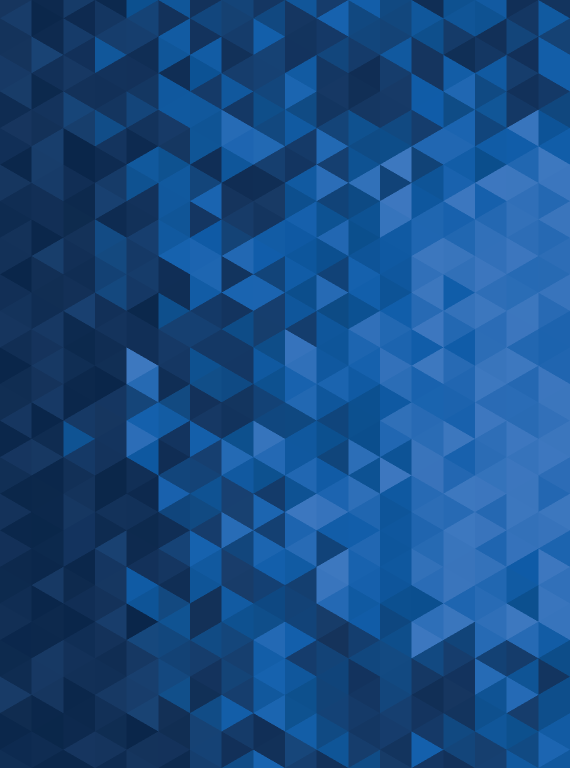
A WebGL 2 fragment shader for this background:

```glsl
#version 300 es
precision highp float;
// A mosaic of equilateral triangles in vertical columns, navy on the left
// and light blue on the right. Each triangle takes its tone from a smooth
// light field at its centre, plus local accents and hashed variation.

uniform vec2 u_resolution;
out vec4 fragColor;

const vec2 GRID = vec2(18.0, 21.0); // columns, triangle sides per column

// Integer hash of a cell, 0 to 1
float hash(vec2 cell) {
  uvec2 q = uvec2(ivec2(cell) + 64) * uvec2(1597u, 3821u);
  uint n = (q.x ^ (q.y << 7)) * 74093u;
  n = (n ^ (n >> 15)) * 48271u;
  n = (n ^ (n >> 13)) * 69069u;
  return float((n ^ (n >> 16)) & 65535u) / 65535.0;
}

// Column and half-side rung of the triangle that holds uv
vec2 triangleId(vec2 uv) {
  vec2 g = uv * GRID;
  float column = floor(g.x);
  float shift = 0.5 * (1.0 - mod(column, 2.0));
  float w = g.y - shift;
  bool pointsRight = abs(fract(w) - 0.5) < 0.5 * (1.0 - fract(g.x));
  float middle = pointsRight ? floor(w) + 0.5 : floor(w + 0.5);
  return vec2(column, 2.0 * (middle + shift));
}

// Broad light: dark left side, bright band at the right
float lightField(vec2 c) {
  float top = c.y - 0.15 * (c.x - 0.75);
  float band = smoothstep(0.06, 0.25, c.y) * (1.0 - smoothstep(0.7, 0.9, top));
  float base = mix(0.1, 0.5, smoothstep(0.06, 0.44, c.x + 0.2 * (c.y - 0.5)));
  float corner = 0.2 * smoothstep(0.8, 0.95, c.x) * (1.0 - smoothstep(0.2, 0.32, c.y));
  return base + band * (0.48 * smoothstep(0.2, 0.95, c.x) - corner);
}

// Small light and dark accents: centre, radius, strength
float accents(vec2 c) {
  vec4 spots[12] = vec4[12](
    vec4(0.25, 0.513, 0.026, 0.65), vec4(0.25, 0.425, 0.033, 0.6),
    vec4(0.25, 0.23, 0.026, 0.55), vec4(0.127, 0.427, 0.024, 0.5),
    vec4(0.415, 0.805, 0.03, 0.25), vec4(0.53, 0.69, 0.045, 0.25),
    vec4(0.305, 0.357, 0.024, 0.5), vec4(0.45, 0.735, 0.045, -0.45),
    vec4(0.37, 0.47, 0.036, -0.3), vec4(0.64, 0.87, 0.05, -0.25),
    vec4(0.745, 0.11, 0.04, -0.3), vec4(0.585, 0.175, 0.025, -0.5));
  float sum = 0.0;
  for (int i = 0; i < 12; i++) {
    vec2 d = (c - spots[i].xy) * vec2(0.742, 1.0) / spots[i].z;
    float r2 = dot(d, d);
    sum += spots[i].w * exp(-r2 * r2);
  }
  return sum;
}

// Blue ramp from navy to light blue
vec3 blueRamp(float tone) {
  vec3 blues[6] = vec3[6](
    vec3(0.05, 0.16, 0.30), vec3(0.08, 0.20, 0.36), vec3(0.09, 0.25, 0.44),
    vec3(0.05, 0.31, 0.55), vec3(0.07, 0.37, 0.67), vec3(0.23, 0.46, 0.74));
  float t = clamp(tone, 0.0, 1.0) * 5.0;
  int i = min(int(t), 4);
  return mix(blues[i], blues[i + 1], t - float(i));
}

vec3 mosaic(vec2 uv) {
  vec2 id = triangleId(uv);
  vec2 centre = vec2(id.x + 0.5, id.y * 0.5) / GRID;
  float light = clamp(lightField(centre), 0.0, 1.0);
  float accent = accents(centre);

  // Some neighbours share a shade and read as a rhombus
  vec2 pair = vec2(id.x + 40.0, floor(id.y * 0.5));
  float own = hash(id);
  float shade = hash(pair + 100.0) < 0.2 ? mix(hash(pair), own, 0.15) : own;

  // Strongest variation in the middle tones, calm inside the accents
  float spread = 0.1 + 1.05 * light * (1.0 - light);
  spread *= 1.0 - min(1.5 * abs(accent), 0.75);
  float tone = light + accent + (2.0 * shade - 1.0) * spread;
  return blueRamp(tone) + 0.02 * (own - 0.5);
}

void main() {
  // Four samples per pixel smooth the edges
  vec3 color = vec3(0.0);
  for (int i = 0; i < 4; i++) {
    vec2 offset = vec2(i % 2, i / 2) * 0.5 - 0.25;
    color += mosaic((gl_FragCoord.xy + offset) / u_resolution);
  }
  fragColor = vec4(color * 0.25, 1.0);
}
```
